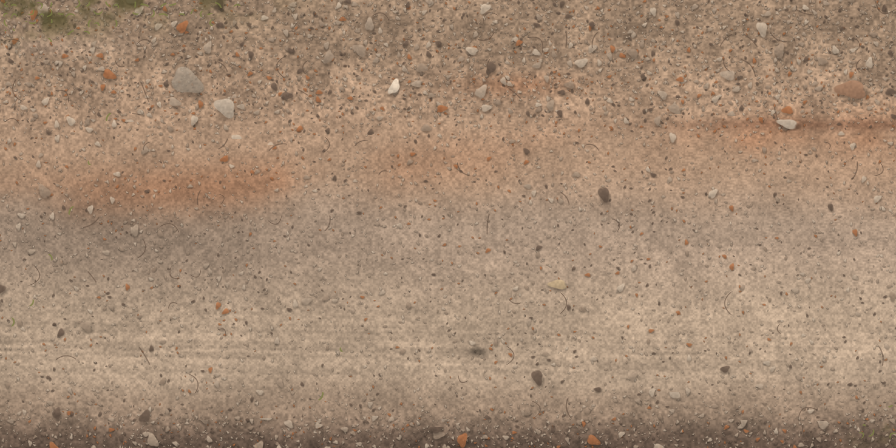
A WebGL 2 fragment shader for this texture:

```glsl
#version 300 es
precision highp float;
// Worn dirt road from above: stony verge on top, rusty band, pale wheel track, dark lower edge.
// Soil tones come from height gradients bent by noise; pebbles, twigs and grass are
// scattered on jittered grids with density masks that follow the bands.
uniform vec2 u_resolution;
out vec4 outColor;

float hash(vec2 p) { return fract(sin(dot(p, vec2(127.1, 311.7))) * 43758.5); }

float noise(vec2 p) {
  vec2 i = floor(p), f = fract(p);
  f = f * f * (3.0 - 2.0 * f);
  return mix(mix(hash(i), hash(i + vec2(1, 0)), f.x),
             mix(hash(i + vec2(0, 1)), hash(i + vec2(1, 1)), f.x), f.y);
}

float fbm(vec2 p) {
  float sum = 0.0, amp = 0.5;
  for (int i = 0; i < 5; i++) {
    sum += amp * noise(p);
    p = mat2(1.6, 1.2, -1.2, 1.6) * p + 7.3;
    amp *= 0.5;
  }
  return sum;
}

mat2 rotate(float a) { return mat2(cos(a), sin(a), -sin(a), cos(a)); }

// Soft elliptical spot, and its endless horizontal form
float spot(vec2 p, vec2 centre, vec2 size) {
  vec2 d = (p - centre) / size;
  return exp(-dot(d, d));
}
float stripe(float y, float centre, float size) { return spot(vec2(0, y), vec2(0, centre), vec2(1, size)); }

// Lumpy stone lit from above, with a contact shadow below
vec3 stone(vec3 ground, vec2 p, vec2 size, float angle, vec3 tint, float opacity, float aa) {
  vec2 q = rotate(angle) * p / size;
  vec2 s = rotate(angle) * (p + vec2(-0.15, 0.45) * size.y) / size;
  float edge = aa / size.y;
  float lump = length(q) + 0.16 * sin(3.0 * atan(q.y, q.x) + angle * 9.0);
  float body = 1.0 - smoothstep(1.0 - edge, 1.0 + edge, lump);
  ground *= 1.0 - 0.28 * opacity * (1.0 - smoothstep(0.7, 1.3 + edge, length(s)));
  float light = 0.94 + 0.1 * clamp(p.y / size.y, -1.0, 1.0) + 0.12 * noise(p * 220.0 + angle * 40.0);
  return mix(ground, tint * light, body * opacity);
}

// Grid layer of random stones; density is the share of filled cells
vec3 pebbles(vec3 ground, vec2 p, float scale, float density, float seed, float aa) {
  for (int k = 0; k < 9; k++) {
    vec2 id = floor(p * scale) + vec2(k % 3 - 1, k / 3 - 1);
    vec2 key = id + seed;
    if (hash(key) > density) continue;
    vec2 centre = (id + vec2(hash(key + 3.1), hash(key + 5.7))) / scale;
    float r = mix(0.1, 0.32, pow(hash(key + 8.3), 2.0)) / scale;
    float kind = hash(key + 11.9);
    vec3 tint = mix(vec3(0.6, 0.51, 0.43), vec3(0.79, 0.71, 0.62), hash(key + 14.2));
    tint = mix(tint, vec3(0.66, 0.42, 0.27), step(0.88, kind));
    tint = mix(tint, vec3(0.4, 0.33, 0.28), step(kind, 0.13));
    ground = stone(ground, p - centre, r * vec2(1.3, 0.85), 6.28 * hash(key + 17.4), tint, 0.8, aa);
  }
  return ground;
}

// Thin curved strokes on a grid: twigs or grass blades
float strokes(vec2 p, float scale, float density, float width, float aa) {
  vec2 key = floor(p * scale) + scale;
  vec2 q = rotate(6.28 * hash(key + 2.3)) * (fract(p * scale) - 0.5) / scale;
  float span = mix(0.15, 0.42, hash(key + 4.9)) / scale;
  q.y += (hash(key + 6.1) - 0.5) * 1.6 * q.x * q.x / span;
  float d = length(vec2(max(abs(q.x) - span, 0.0), q.y)) - width;
  return (1.0 - smoothstep(-aa, aa, d)) * step(hash(key), density);
}

// Soil tone by height, bottom to top
vec3 soil(float y) {
  vec3 c = mix(vec3(0.4, 0.33, 0.28), vec3(0.6, 0.51, 0.43), smoothstep(0.0, 0.09, y));
  c = mix(c, vec3(0.69, 0.6, 0.51), smoothstep(0.07, 0.18, y));
  c = mix(c, vec3(0.65, 0.56, 0.48), smoothstep(0.28, 0.46, y));
  c = mix(c, vec3(0.68, 0.56, 0.46), smoothstep(0.48, 0.63, y));
  return mix(c, vec3(0.61, 0.51, 0.42), smoothstep(0.7, 0.95, y));
}

void main() {
  vec2 p = gl_FragCoord.xy / u_resolution * vec2(2, 1);
  float aa = 0.8 / u_resolution.y;
  float broad = fbm(p * vec2(4, 6)), mottle = fbm(p * 17.0 + 4.0);
  float verge = smoothstep(0.66, 0.8, p.y);
  float rough = max(verge, 1.0 - smoothstep(0.03, 0.13, p.y));
  float leftPatch = spot(p, vec2(0.25, 0.48), vec2(0.35, 0.12));
  float right = smoothstep(1.25, 1.8, p.x);
  vec3 color = soil(p.y + 0.07 * (broad - 0.5) * smoothstep(0.0, 0.2, p.y));

  // Rusty band rising to the right, with a dark rut above it
  float band = stripe(p.y, mix(0.57, 0.7, smoothstep(0.2, 1.7, p.x)), 0.055);
  band *= 0.35 + 0.5 * stripe(p.x, 0.45, 0.35) + 0.6 * right;
  color = mix(color, vec3(0.68, 0.47, 0.34), 0.65 * band * smoothstep(0.25, 0.65, broad));
  color = mix(color, vec3(0.47, 0.32, 0.24), 0.45 * right * stripe(p.y, 0.715 + 0.015 * broad, 0.013));
  color = mix(color, vec3(0.58, 0.37, 0.25), 0.4 * spot(p, vec2(1.15, 0.81), vec2(0.12, 0.025)));

  // Broad light and dark areas, wheel streaks and grain
  color *= 1.0 - 0.14 * leftPatch + 0.07 * spot(p, vec2(1.8, 0.38), vec2(0.55, 0.22));
  color = mix(color, vec3(0.71, 0.6, 0.51), 0.75 * spot(p, vec2(0.12, 0.9), vec2(0.17, 0.022)));
  color *= 1.0 + 0.14 * stripe(p.y, 0.22, 0.09) * (noise(vec2(p.x * 4.0, p.y * 150.0 + p.x * 3.0)) - 0.5);
  color *= 1.0 + 0.04 * sin(p.y * 420.0 - p.x * 22.0 + 2.0 * mottle) * spot(p, vec2(0.1, 0.225), vec2(0.33, 0.03));
  color *= 1.0 + (0.2 + 0.2 * rough) * (mottle - 0.48);
  color *= 1.0 + (0.18 + 0.14 * rough) * (noise(p * 150.0) - 0.5) + 0.15 * (noise(p * 290.0) - 0.5);

  // Scattered stones, twigs and grass
  for (float i = 0.0; i < 3.0; i++)
    color = pebbles(color, p, 105.0 / exp2(i * 1.05), 0.2 / exp2(i) + 0.32 * rough + 0.12 * leftPatch * (2.0 - i) * 0.5, 13.0 + 34.0 * i, aa);
  color = mix(color, vec3(0.36, 0.29, 0.24), 0.6 * strokes(p, 17.0, 0.1 + 0.12 * verge + 0.25 * leftPatch, 0.0012, aa));
  float grass = spot(p, vec2(0.36, 1.01), vec2(0.2, 0.05)) + spot(p, vec2(0.08, 0.97), vec2(0.14, 0.05)) + 0.6 * spot(p, vec2(1.96, 0.03), vec2(0.05, 0.04));
  color = mix(color, vec3(0.3, 0.28, 0.16), 0.8 * min(grass, 1.0) * smoothstep(0.38, 0.6, mottle));
  color = mix(color, vec3(0.48, 0.49, 0.27), 0.8 * strokes(p, 48.0, 0.7 * grass, 0.0018, aa));

  // Prominent stones and a small pit
  vec3 pale = vec3(0.74, 0.67, 0.59);
  color = stone(color, p - vec2(0.417, 0.818), vec2(0.036, 0.026), 0.5, pale * 0.88, 0.7, aa);
  color = stone(color, p - vec2(0.503, 0.76), vec2(0.025, 0.018), 0.7, pale, 0.85, aa);
  color = stone(color, p - vec2(0.88, 0.806), vec2(0.018, 0.01), 2.1, pale * 1.17, 1.0, aa);
  color = stone(color, p - vec2(1.9, 0.8), vec2(0.034, 0.019), 0.1, vec3(0.62, 0.47, 0.37), 0.9, aa);
  color = stone(color, p - vec2(1.758, 0.724), vec2(0.022, 0.01), 0.2, pale, 0.9, aa);
  color = stone(color, p - vec2(1.245, 0.365), vec2(0.02, 0.01), 0.1, vec3(0.75, 0.65, 0.51), 0.9, aa);
  color *= 1.0 - 0.4 * spot(p, vec2(1.065, 0.214), vec2(0.022, 0.011));
  outColor = vec4(clamp(color, 0.0, 1.0), 1);
}
```
